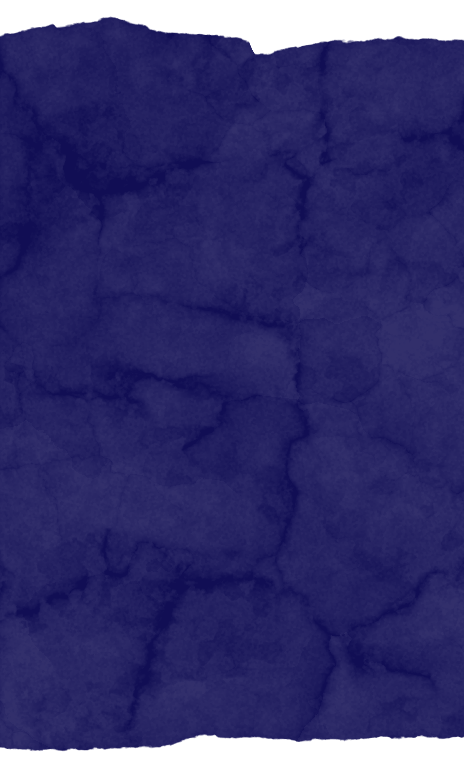
This texture is drawn by a Shadertoy shader. Its source:

```glsl
// Crumpled indigo paper with torn upper and lower edges on white.

const vec3 INK_SHADOW = vec3(0.065, 0.055, 0.328);
const vec3 INK_LIGHT = vec3(0.188, 0.178, 0.417);
const vec3 BACKDROP = vec3(1.0);
const mat2 TURN = mat2(0.8, 0.6, -0.6, 0.8);

vec3 hash3(vec2 p) {
    vec3 q = fract(p.xyx * vec3(0.1031, 0.1030, 0.0973));
    q += dot(q, q.yxz + 33.33);
    return fract((q.xxy + q.yzz) * q.zyx);
}

// Smooth cellular noise: random cell tones blended by distance.
float softCells(vec2 p) {
    vec2 cell = floor(p), f = p - cell;
    float tone = 0.0, total = 0.0;
    for (int j = -1; j <= 1; j++)
    for (int i = -1; i <= 1; i++) {
        vec2 o = vec2(i, j);
        vec3 h = hash3(cell + o);
        vec2 d = o + h.xy - f;
        float w = exp(-8.0 * dot(d, d));
        tone += w * h.z;
        total += w;
    }
    return tone / total;
}

float layeredCells(vec2 p, int octaves) {
    float sum = 0.0, total = 0.0, amp = 1.0;
    for (int i = 0; i < octaves; i++) {
        sum += amp * softCells(p);
        total += amp;
        amp *= 0.55;
        p = TURN * p * 2.03 + 17.3;
    }
    return sum / total;
}

// x: closeness to the cell border, y: tilt shading inside the cell.
vec2 facets(vec2 p) {
    vec2 cell = floor(p), f = p - cell;
    float near = 9.0, second = 9.0, tilt = 0.0;
    for (int j = -1; j <= 1; j++)
    for (int i = -1; i <= 1; i++) {
        vec2 o = vec2(i, j);
        vec3 h = hash3(cell + o + 41.0);
        vec2 d = o + h.xy - f;
        float len = length(d);
        if (len < near) {
            second = near;
            near = len;
            float a = 6.2832 * h.z;
            tilt = dot(d, vec2(cos(a), sin(a)));
        } else second = min(second, len);
    }
    return vec2(second - near, tilt);
}

// Horizontal fold that fades out at both ends.
float foldLine(vec2 p, float height, float from, float to, float width) {
    float span = smoothstep(from - 0.05, from + 0.03, p.x)
               * (1.0 - smoothstep(to - 0.05, to + 0.05, p.x));
    float bend = 0.006 * sin(p.x * 17.0 + height * 40.0);
    return span * exp(-abs(p.y - height - bend) / width);
}

// Signed distance to the torn outline; x runs from 0 to 1.
float tornPaper(float x, float y, float rag) {
    float hump = exp(-pow((x - 0.22) / 0.17, 2.0));
    float notch = smoothstep(0.535, 0.55, x) * (1.0 - smoothstep(0.58, 0.74, x));
    float top = 0.949 + 0.025 * hump - 0.017 * notch + 0.002 * sin(x * 31.0);
    float bottom = 0.026 + 0.012 * smoothstep(0.34, 0.45, x)
                 + 0.003 * sin(x * 13.0 + 1.8);
    return min(top - y, y - bottom) + rag;
}

void mainImage(out vec4 fragColor, in vec2 fragCoord) {
    vec2 p = fragCoord / iResolution.y;
    float x = fragCoord.x / iResolution.x;
    float upper = smoothstep(0.35, 0.95, p.y);

    // Stains and fibre at several sizes
    float broad = layeredCells(p * 6.0 + 3.0, 4);
    float stain = layeredCells(p * vec2(6.5, 9.0) + 23.0, 4);
    float mottle = layeredCells(p * 42.0, 4);
    float grain = softCells(p * 330.0);

    // Ragged creases along warped cell borders
    vec2 warp = vec2(broad, stain) - 0.5;
    vec2 q = p + 0.09 * warp + 0.012 * (mottle - 0.5);
    vec2 large = facets(q * 5.0 + 7.0);
    vec2 small = facets(TURN * q * vec2(10.0, 12.0));
    float worn = smoothstep(0.42, 0.62, softCells(p * 7.0 + 60.0));
    float crease = worn * (0.6 * exp(-large.x / 0.05) + 0.3 * exp(-large.x / 0.18));
    crease += 0.28 * (1.0 - worn) * exp(-small.x / 0.06);
    crease += 0.45 * foldLine(q, 0.80, 0.0, 0.30, 0.004);
    crease += 0.50 * foldLine(q, 0.59, 0.24, 0.46, 0.010);
    crease += 0.55 * foldLine(q, 0.505, 0.06, 0.26, 0.007);
    crease *= smoothstep(0.2, 0.65, mottle + 0.1);

    // Slanted crumples near the top
    vec2 slanted = TURN * vec2(q.x, -q.y);
    float crumple = layeredCells(slanted * vec2(7.0, 17.0), 3) - 0.5;

    // Speckled dark patches
    float patches = smoothstep(0.5, 0.68, stain + 0.06 * upper)
                  * smoothstep(0.38, 0.62, mottle);

    float tone = 0.86 - 0.13 * upper - crease - 0.36 * patches;
    tone += 0.45 * (broad - 0.5) + 0.5 * (mottle - 0.5) + 0.24 * (grain - 0.5);
    tone += 0.16 * large.y + 0.12 * small.y + 0.6 * upper * crumple;

    // Torn outline with a slightly darker rim
    float rag = 0.008 * (mottle - 0.5) + 0.010 * (broad - 0.5);
    float edge = tornPaper(x, p.y, rag);
    tone -= 0.15 * exp(-max(edge, 0.0) / 0.006);
    float paper = smoothstep(-1.0, 1.0, edge * iResolution.y);

    vec3 ink = mix(INK_SHADOW, INK_LIGHT, clamp(tone, 0.0, 1.05));
    fragColor = vec4(mix(BACKDROP, ink, paper), 1.0);
}
```
